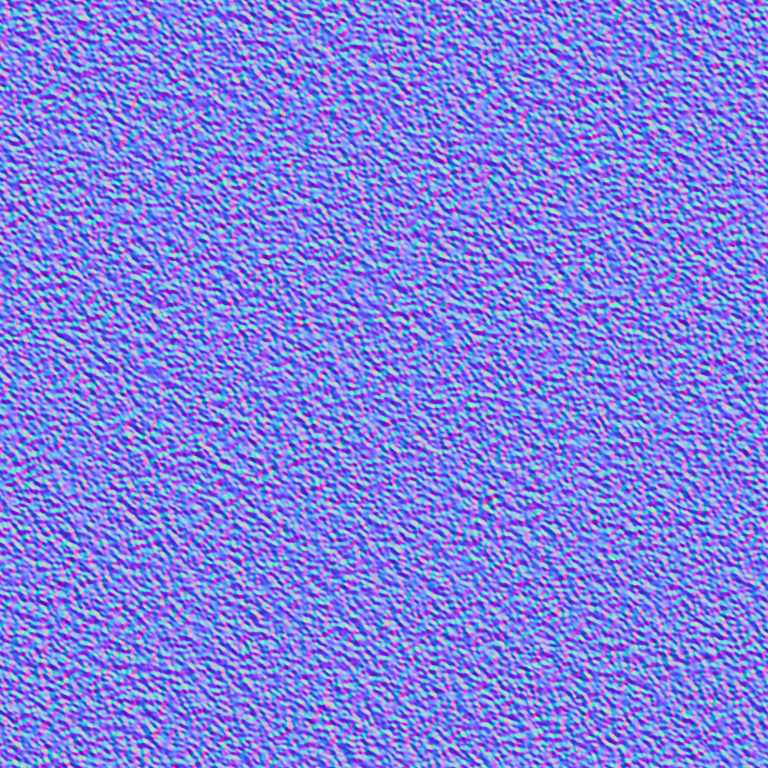
Reproduce this texture map procedurally as a three.js fragment shader.

```glsl
varying vec2 vUv;

const float GRAIN_RADIUS = 0.0021; // short radius of a bump, in canvas widths
const float STRETCH = 1.25;        // length of a bump over its width
const float GRAIN_ANGLE = -0.67;   // direction of the long axis, in radians
const float CELL = 2.0;            // cell size, in bump radii
const float RELIEF = 1.9;          // steepness of the surface

// Three random values in 0..1 for a cell
vec3 hash3(vec2 cell) {
  vec3 p = fract(cell.xyx * vec3(0.1031, 0.1030, 0.0973));
  p += dot(p, p.yxz + 33.33);
  return fract((p.xxy + p.yzz) * p.zyx);
}

// Slope of a height field of scattered soft bumps and dents
vec2 grainSlope(vec2 p) {
  vec2 home = floor(p / CELL);
  vec2 slope = vec2(0.0);
  for (int y = -2; y <= 2; y++) {
    for (int x = -2; x <= 2; x++) {
      vec2 cell = home + vec2(float(x), float(y));
      vec3 rnd = hash3(cell + 517.0);
      vec2 offset = p - (cell + rnd.xy) * CELL;
      float height = rnd.z * 2.0 - 1.0;
      slope -= height * offset * exp(-0.5 * dot(offset, offset));
    }
  }
  return slope;
}

void main() {
  // Grain axes
  vec2 along = vec2(cos(GRAIN_ANGLE), sin(GRAIN_ANGLE));
  vec2 across = vec2(-along.y, along.x);
  vec2 p = vec2(dot(vUv, along) / STRETCH, dot(vUv, across)) / GRAIN_RADIUS;

  // Slope turned back to canvas axes
  vec2 local = grainSlope(p) * RELIEF;
  vec2 slope = along * local.x / STRETCH + across * local.y;

  // Surface normal packed into colour
  vec3 normal = normalize(vec3(-slope, 1.0));
  gl_FragColor = vec4(normal * 0.5 + 0.5, 1.0);
}
```
